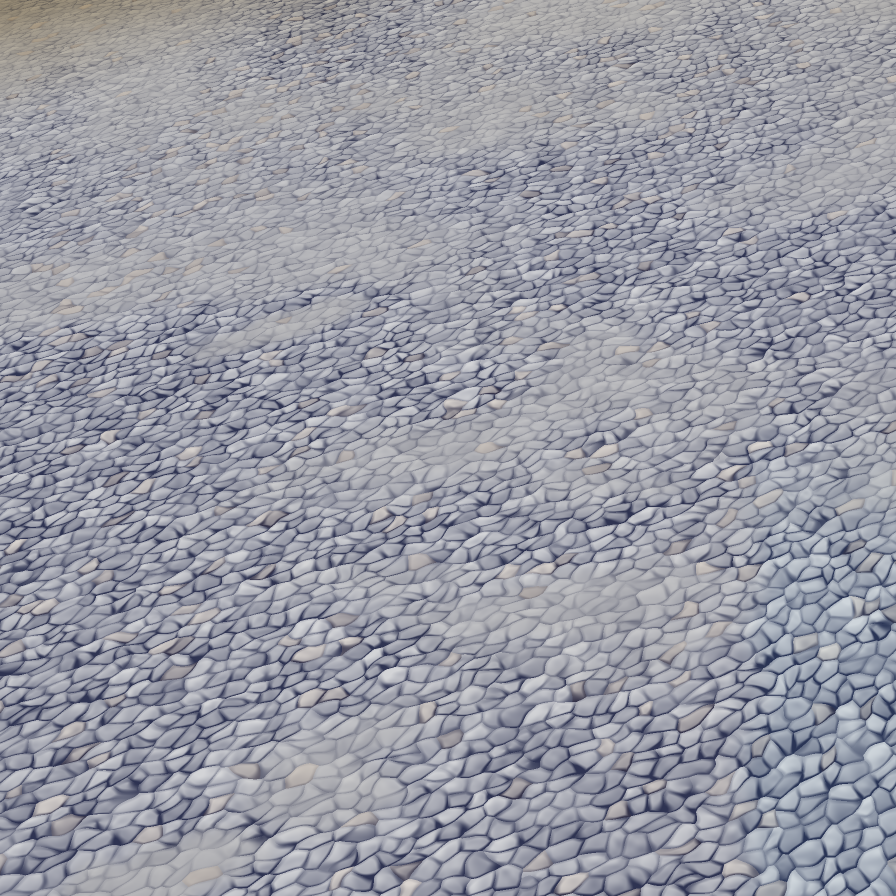
Write a Shadertoy shader that draws this texture.

```glsl
// Grey-blue gravel ground seen at a slant, with pale sandy patches.
// Stretched Voronoi stones in perspective coordinates are lit from the
// upper left, with uneven navy crevices; four samples smooth each pixel.

float hash(vec2 p) {
    return fract(sin(dot(p, vec2(127.1, 311.7))) * 43758.5453);
}

float noise(vec2 p) {
    vec2 i = floor(p), f = fract(p);
    f = f * f * (3.0 - 2.0 * f);
    return mix(mix(hash(i), hash(i + vec2(1, 0)), f.x),
               mix(hash(i + vec2(0, 1)), hash(i + vec2(1, 1)), f.x), f.y);
}

float fbm(vec2 p) {
    float sum = 0.0, amp = 0.5;
    for (int i = 0; i < 4; i++) {
        sum += amp * noise(p);
        p = p * 2.1 + 17.3;
        amp *= 0.5;
    }
    return sum / 0.9375;
}

// Soft ragged ellipse, sheared to rise to the right
float sandPatch(vec2 uv, vec2 centre, vec2 radius) {
    vec2 d = uv - centre;
    d.y -= 0.3 * d.x;
    float ragged = 0.8 * (fbm(uv * 30.0) - 0.5);
    return 1.0 - smoothstep(0.5, 1.2, length(d / radius) + ragged);
}

// Nearest stone: xy = offset from its centre, z = distance to the gap, w = id
vec4 stones(vec2 g, float tilt) {
    vec2 cell = floor(g), f = fract(g), offset = vec2(0);
    float near1 = 9.0, near2 = 9.0, id = 0.0;
    for (int y = -1; y <= 1; y++)
    for (int x = -1; x <= 1; x++) {
        vec2 c = vec2(x, y), k = cell + c;
        vec2 d = f - c - 0.1 - 0.8 * vec2(hash(k), hash(k + 41.7));
        float a = tilt + 0.9 * (hash(k + 9.2) - 0.5);
        vec2 r = vec2(cos(a) * d.x + sin(a) * d.y, cos(a) * d.y - sin(a) * d.x);
        float dist = length(r * vec2(0.78, 1.25));
        if (dist < near1) {
            near2 = near1;
            near1 = dist;
            offset = d;
            id = hash(k + 73.1);
        } else {
            near2 = min(near2, dist);
        }
    }
    return vec4(offset, near2 - near1, id);
}

vec3 gravel(vec2 uv) {
    // Perspective: rows shrink upward and rise slightly to the right
    float row = uv.y - 0.15 * (uv.x - 0.5);
    float depth = 1.9 - row;
    vec2 ground = vec2(73.0 * (uv.x - 0.5), 180.0) / depth;
    ground += 0.5 * vec2(noise(ground * 0.9), noise(ground * 0.9 + 31.0));

    // Steeper, bluer heap at the lower right
    float edge = uv.x + 0.06 * (fbm(uv * 14.0) - 0.5);
    float heap = smoothstep(0.81, 0.87, edge) * (1.0 - smoothstep(0.3, 0.6, uv.y));

    vec4 stone = stones(ground, mix(0.45, 1.05, heap));
    float lit = dot(stone.xy, vec2(-0.45, 0.9));
    float broad = fbm(vec2(uv.x * 3.0, row * 8.0) + 4.0);

    // Sand smooths the stones in streaks and a few patches
    float sand = 0.75 * smoothstep(0.52, 0.8, broad + 0.1 * uv.y) * (1.0 - heap);
    sand = max(sand, 0.9 * sandPatch(uv, vec2(0.31, 0.635), vec2(0.1, 0.018)));
    sand = max(sand, 0.9 * sandPatch(uv, vec2(0.17, 0.02), vec2(0.13, 0.045)));
    sand = max(sand, 0.7 * sandPatch(uv, vec2(1.0, 0.46), vec2(0.07, 0.035)));
    sand = max(sand, 0.6 * sandPatch(uv, vec2(0.95, 0.82), vec2(0.16, 0.03)));

    // Stone faces, then crevices that deepen on the shaded side
    float contrast = mix(1.0, 0.72, smoothstep(0.5, 1.0, uv.y));
    float tone = 0.82 + 0.3 * (stone.w - 0.5) + 0.26 * lit;
    tone += 0.2 * (noise(ground * 2.3) - 0.5);
    float gap = 1.0 - smoothstep(0.0, 0.34, stone.z);
    float crevice = 0.2 + 0.9 * noise(ground * 0.8 + 55.0) * smoothstep(0.5, -0.35, lit);
    tone -= gap * crevice;
    tone = mix(0.74, tone, contrast);
    tone += 0.16 * (broad - 0.5);

    float sandTone = 0.83 + 0.2 * (fbm(ground * 0.7) - 0.5);
    tone = mix(tone, sandTone, sand * 0.8);

    // Navy shadow to pale grey, with warm and cool casts
    vec3 colour = mix(vec3(0.18, 0.20, 0.32), vec3(0.78, 0.785, 0.805), clamp(tone, 0.0, 1.08));
    colour += vec3(0.012, 0.004, -0.02) * (sand + smoothstep(0.75, 1.0, uv.y));
    colour += vec3(-0.02, 0.005, 0.015) * heap;
    colour += vec3(0.025, 0.0, -0.03) * step(0.95, hash(vec2(stone.w, 3.0)));

    // Brown earth in the upper left corner
    float earth = smoothstep(0.16, 0.0, (1.0 - uv.y) + 0.3 * uv.x + 0.1 * (broad - 0.5));
    return mix(colour, colour * vec3(0.82, 0.76, 0.64), earth);
}

void mainImage(out vec4 fragColor, in vec2 fragCoord) {
    vec3 sum = vec3(0);
    for (int i = 0; i < 4; i++) {
        vec2 shift = vec2(i % 2, i / 2) * 0.5 - 0.25;
        sum += gravel((fragCoord + shift) / iResolution.xy);
    }
    fragColor = vec4(sum / 4.0, 1.0);
}
```
